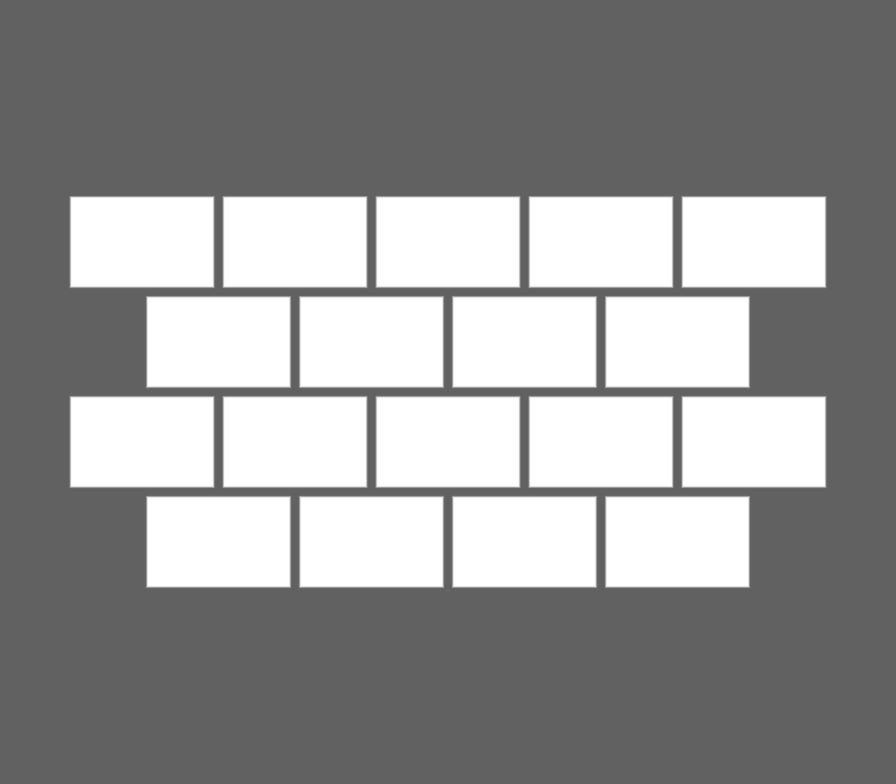
Reproduce this pattern procedurally as a Shadertoy shader.

```glsl
const vec3 MORTAR_COLOR = vec3(0.38);
const vec3 BRICK_COLOR = vec3(1.0);
const vec2 BRICK_PITCH = vec2(0.1951, 0.1275);      // in canvas heights
const vec2 BRICK_HALF_SIZE = vec2(0.0915, 0.0577);
const float ROW_COUNT = 4.0;
const float LONG_ROW_BRICKS = 5.0;
const float EDGE_SOFTNESS = 0.002;

// Signed distance to an axis-aligned box
float boxDistance(vec2 p, vec2 halfSize) {
    vec2 d = abs(p) - halfSize;
    return length(max(d, 0.0)) + min(max(d.x, d.y), 0.0);
}

// Centered index of the nearest of count cells
float nearestCell(float position, float count) {
    float middle = 0.5 * (count - 1.0);
    return clamp(floor(position + middle + 0.5), 0.0, count - 1.0) - middle;
}

// Distance to the nearest brick; every second row is one brick shorter
float wallDistance(vec2 p) {
    vec2 grid = p / BRICK_PITCH;
    float row = nearestCell(grid.y, ROW_COUNT);
    float rowFromTop = 0.5 * (ROW_COUNT - 1.0) - row;
    float brickCount = LONG_ROW_BRICKS - mod(rowFromTop, 2.0);
    float column = nearestCell(grid.x, brickCount);
    return boxDistance(p - vec2(column, row) * BRICK_PITCH, BRICK_HALF_SIZE);
}

void mainImage(out vec4 fragColor, in vec2 fragCoord) {
    vec2 p = (fragCoord - 0.5 * iResolution.xy) / iResolution.y;
    float softness = max(EDGE_SOFTNESS, 0.7 / iResolution.y);
    float brick = 1.0 - smoothstep(-softness, softness, wallDistance(p));
    fragColor = vec4(mix(MORTAR_COLOR, BRICK_COLOR, brick), 1.0);
}
```
